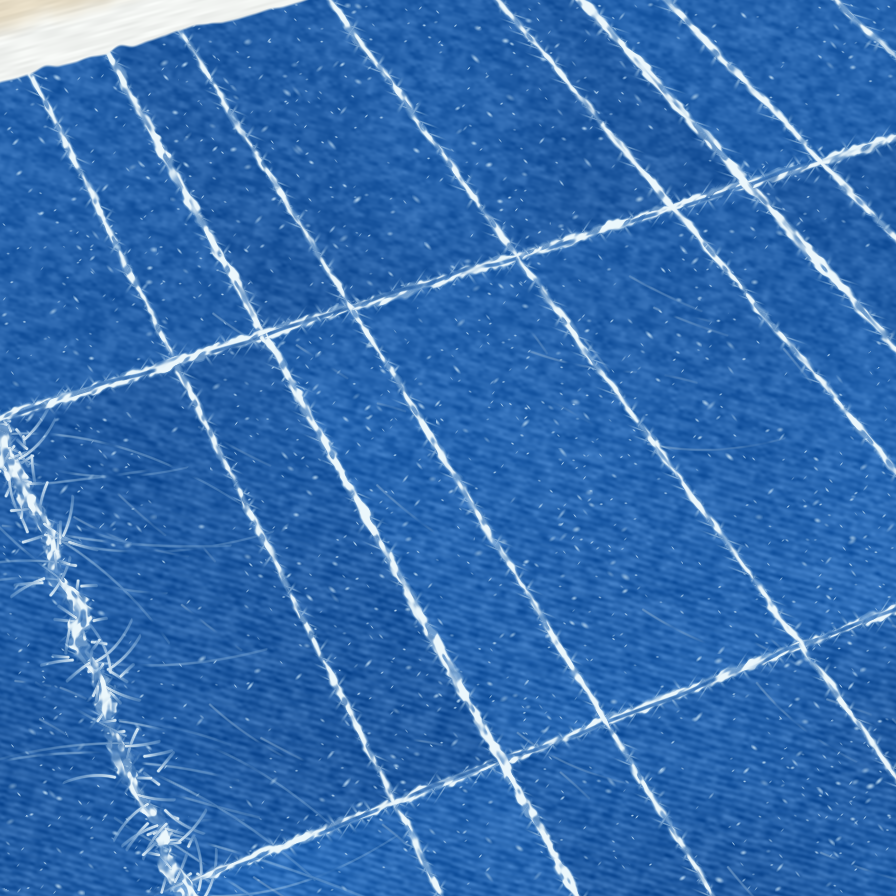
A three.js fragment shader for this texture:

```glsl
// Weathered blue solar cells seen at a slant. Two perspective coordinates, k across the
// busbars and w down the cell rows, place every line; noise frays the lines, and loops
// scatter whiskers, hairline cracks and specks over the grained, finely striped cells.
varying vec2 vUv;

float hash(vec2 p) {
  p = fract(p * vec2(123.34, 456.21));
  p += dot(p, p + 45.32);
  return fract(p.x * p.y);
}

float noise(vec2 p) {
  vec2 i = floor(p), f = fract(p);
  f = f * f * (3.0 - 2.0 * f);
  return mix(mix(hash(i), hash(i + vec2(1.0, 0.0)), f.x),
             mix(hash(i + vec2(0.0, 1.0)), hash(i + vec2(1.0, 1.0)), f.x), f.y);
}

// Rough line: d is the distance across, s the position along, both in canvas units
float frayedLine(float d, float s, float halfWidth, float seed) {
  float rough = noise(vec2(s * 75.0, seed)) + noise(vec2(s * 190.0, seed + d * 180.0));
  float wobble = 0.004 * (noise(vec2(s * 60.0, seed + 7.3)) - 0.5);
  float ink = 1.0 - smoothstep(-0.0022, 0.0022, abs(d + wobble) - halfWidth * (0.25 + 0.5 * rough));
  // Slanted breaks that dim the line
  ink *= 0.5 + 0.5 * smoothstep(0.2, 0.6, noise(vec2((s + d * 0.8) * 120.0, seed + d * 220.0 + 40.0)));
  // Slanted barbs of random length on both sides
  for (int i = 0; i < 2; i++) {
    float slant = i == 0 ? 0.9 : -0.6;
    float lane = (s + d * slant) * 75.0 + float(i) * 0.4;
    float h = hash(vec2(floor(lane), seed + float(i) * 3.1 + step(0.0, d)));
    float reach = halfWidth + 0.013 * h * h;
    float barb = 1.0 - smoothstep(0.0002, 0.0024, abs(fract(lane) - 0.5) / 75.0);
    ink = max(ink, 0.55 * barb * (1.0 - smoothstep(reach * 0.3, reach, abs(d))));
  }
  return ink;
}

// Bent hair from a start point, fading toward its tip
float hair(vec2 p, vec2 start, float angle, float reach, float bend, float thickness) {
  float c = cos(angle), s = sin(angle);
  vec2 q = p - start;
  q = vec2(c * q.x + s * q.y, c * q.y - s * q.x);
  q.y += bend * q.x * q.x;
  float d = length(vec2(q.x - clamp(q.x, 0.0, reach), q.y));
  return (1.0 - smoothstep(thickness, thickness + 0.002, d)) * (1.0 - 0.6 * clamp(q.x / reach, 0.0, 1.0));
}

void main() {
  vec2 p = vec2(vUv.x, 1.0 - vUv.y);

  // Perspective grid: cells are 6 units wide in k and 1 unit tall in w
  float kScale = 0.09375 + 0.0575 * p.y;
  float wScale = 0.6 - 0.0735 * p.x;
  float k = (p.x - 0.0872 - 0.557 * p.y) / kScale;
  float w = (p.y - 0.466 + 0.3125 * p.x) / wScale;
  float across = kScale / sqrt(1.0 + pow(0.557 + 0.0575 * k, 2.0));

  // Cell tint, cloudy shade and grain drawn out along the stripes
  vec2 cell = floor(vec2(k / 6.0, w));
  float tint = 0.65 - 0.4 * mod(cell.x + cell.y, 2.0) + 0.2 * hash(cell + 20.0);
  tint += 0.5 * (noise(p * 6.0) - 0.5);
  vec3 color = mix(vec3(0.125, 0.345, 0.62), vec3(0.165, 0.42, 0.72), tint);
  vec2 along = vec2(p.x + 0.28 * p.y, p.y - 0.28 * p.x);
  float grain = noise(along * vec2(75.0, 150.0)) * 0.6 + noise(along * vec2(170.0, 260.0) + 9.0) * 0.4;
  color += (grain - 0.5) * vec3(0.19, 0.18, 0.16);

  // Fine stripes, stronger toward the bottom
  float stripe = sin((along.y + 0.003 * noise(p * 30.0)) * 780.0);
  color += stripe * 0.03 * smoothstep(0.25, 0.7, p.y);

  // Faint stray cracks running down to the right
  for (int i = 0; i < 44; i++) {
    float n = float(i) + 400.0;
    float h = hash(vec2(n, 8.3));
    vec2 start = vec2(hash(vec2(n, 1.3)), 0.3 + 0.7 * hash(vec2(n, 2.7)));
    float stray = hair(p, start, 0.1 + 0.8 * hash(vec2(n, 5.1)), 0.03 + 0.13 * h * h, 4.0 * (h - 0.5), 0.0002);
    color = mix(color, vec3(0.46, 0.62, 0.79), 0.7 * stray * smoothstep(0.25, 0.6, noise(p * 55.0 + n)));
  }

  // Sparse specks at three sizes, gathered in patches
  float gather = noise(p * 9.0 + 31.0);
  for (int i = 0; i < 3; i++) {
    float size = 30.0 + 22.0 * float(i);
    vec2 id = floor(p * size) + float(i) * 57.0;
    vec2 at = 0.25 + 0.5 * vec2(hash(id + 3.7), hash(id + 8.1));
    vec2 q = (fract(p * size) - at) / size;
    q.y += q.x * (hash(id + 2.3) - 0.5) * 2.0;
    float radius = 0.0017 + 0.0028 * pow(hash(id + 5.9), 4.0);
    float speck = 1.0 - smoothstep(0.0, radius, length(q * vec2(0.7, 1.0)));
    float shown = step(0.95 - 0.3 * gather, hash(id));
    color = mix(color, vec3(0.68, 0.81, 0.92), speck * shown * (0.35 + 0.65 * hash(id + 6.6)));
  }

  // Busbars at odd k, wider gaps between cells at multiples of six
  float busbar = mod(k, 2.0) - 1.0;
  float gap = mod(k + 3.0, 6.0) - 3.0;
  float ink = step(-2.0, k) * frayedLine(busbar * across, p.y, 0.0045, floor(k / 2.0) * 5.0 + 2.0);
  ink = max(ink, frayedLine(gap * across, p.y, 0.0066, floor((k + 3.0) / 6.0) * 9.0 + 31.0));

  // Row gaps: frayed pairs of edges with some blue left between them
  float row = floor(w + 0.5);
  float rowDistance = (w - row) * wScale * 0.94;
  float rowInk = frayedLine(rowDistance, p.x, 0.0066, row * 11.0 + 57.0);
  float slot = 1.0 - smoothstep(0.0005, 0.003, abs(rowDistance + 0.006 * (noise(vec2(p.x * 25.0, row)) - 0.5)));
  rowInk *= 1.0 - 0.7 * slot * smoothstep(0.3, 0.55, noise(vec2(p.x * 32.0, row + 5.0)));
  ink = max(ink, rowInk * step(-0.5, w) * smoothstep(-3.3, -2.7, k + 3.0 * step(row, 0.5)));

  // Shattered busbar at the lower left: ragged core, whiskers and long cracks
  float below = smoothstep(-0.01, 0.02, w);
  float shatter = p.x + 0.1847 - 0.39 * p.y + 0.02 * (noise(vec2(p.y * 25.0, 3.0)) - 0.5);
  float core = frayedLine(shatter * 0.93, p.y, 0.0125, 83.0);
  ink = max(ink, core * below * (0.45 + 0.55 * smoothstep(0.25, 0.55, noise(p * vec2(140.0, 95.0)))));
  for (int i = 0; i < 150; i++) {
    float n = float(i);
    float y = 0.47 + 0.55 * hash(vec2(n, 1.7));
    vec2 start = vec2(0.39 * y - 0.1847 + 0.055 * (hash(vec2(n, 4.3)) - 0.5), y);
    float h = hash(vec2(n, 9.2));
    float whisker = hair(p, start, 6.283 * hash(vec2(n, 6.1)), 0.012 + 0.045 * h * h, 14.0 * (h - 0.5), 0.0008);
    ink = max(ink, 0.9 * whisker * below);
  }
  for (int i = 0; i < 28; i++) {
    float n = float(i) + 200.0;
    float y = 0.48 + 0.52 * hash(vec2(n, 2.9));
    float h = hash(vec2(n, 7.7));
    float angle = (i < 18 ? 0.0 : 3.1416) + 0.9 * hash(vec2(n, 5.5)) - 0.25;
    float crack = hair(p, vec2(0.39 * y - 0.18, y), angle, 0.06 + 0.2 * h, 4.0 * (hash(vec2(n, 3.1)) - 0.4), 0.0004);
    ink = max(ink, 0.6 * crack * below * smoothstep(0.15, 0.5, noise(p * 40.0 + n)));
  }

  // White lines over a pale fringe
  vec3 lineColor = mix(vec3(0.62, 0.77, 0.90), vec3(0.92, 0.97, 0.99), smoothstep(0.3, 0.95, ink));
  color = mix(color, lineColor, ink);

  // Bright frame beyond the top edge of the cells
  float edge = (w + 0.628) * wScale + 0.007 * (noise(p * vec2(60.0, 20.0)) - 0.5);
  vec3 frame = mix(vec3(0.98, 0.99, 0.98), vec3(0.93, 0.89, 0.80), smoothstep(0.04, 0.075, -edge));
  frame -= 0.07 * noise(vec2(p.x * 35.0, w * 190.0));
  color = mix(frame, color, smoothstep(-0.002, 0.002, edge));

  gl_FragColor = vec4(clamp(color, 0.0, 1.0), 1.0);
}
```
